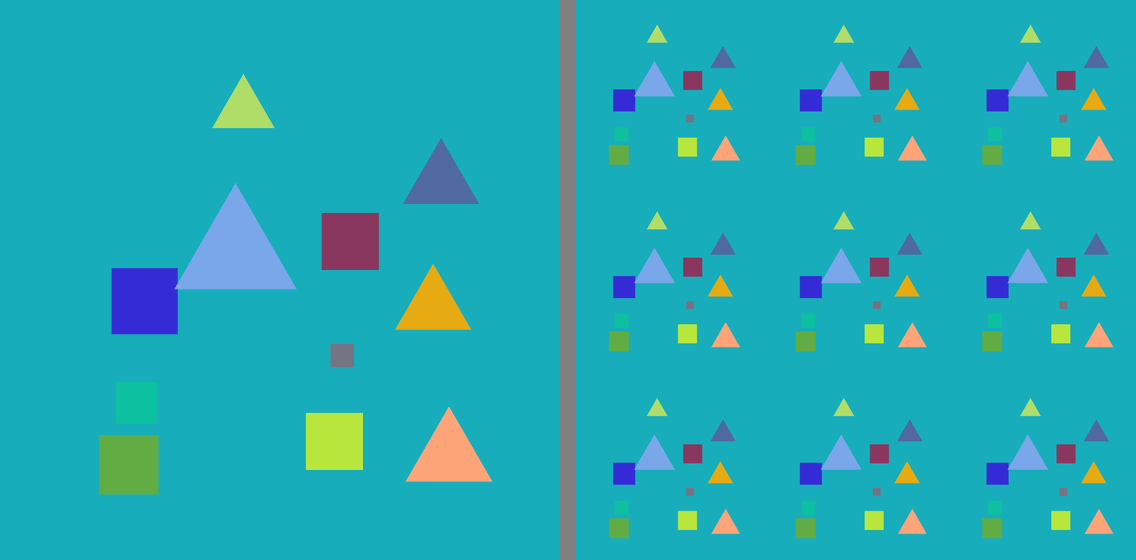
Left: one tile. Right: repeated 3 by 3.
A three.js fragment shader for this background:

```glsl
varying vec2 vUv;

// Colour in rgb, side length in a
vec4 shapeStyle(int i) {
  if (i == 0) return vec4(0.384, 0.678, 0.263, 0.106);
  if (i == 1) return vec4(0.902, 0.667, 0.070, 0.136);
  if (i == 2) return vec4(0.722, 0.902, 0.235, 0.102);
  if (i == 3) return vec4(0.478, 0.655, 0.918, 0.219);
  if (i == 4) return vec4(0.047, 0.753, 0.627, 0.074);
  if (i == 5) return vec4(0.314, 0.412, 0.627, 0.136);
  if (i == 6) return vec4(0.459, 0.455, 0.510, 0.042);
  if (i == 7) return vec4(0.686, 0.867, 0.408, 0.112);
  if (i == 8) return vec4(0.208, 0.169, 0.839, 0.118);
  if (i == 9) return vec4(0.992, 0.643, 0.475, 0.155);
  return vec4(0.537, 0.216, 0.369, 0.102);
}

float squareDistance(vec2 p, float side) {
  return max(abs(p.x), abs(p.y)) - 0.5 * side;
}

// Equilateral, pointing up, centred on its bounding box
float triangleDistance(vec2 p, float side) {
  float slope = 0.866 * abs(p.x) + 0.5 * p.y - 0.2165 * side;
  return max(slope, -p.y - 0.433 * side);
}

// Low-discrepancy scatter, denser towards the bottom
vec2 shapeCentre(float n) {
  vec2 spread = fract(n * vec2(0.7549, 0.5698));
  return vec2(0.23, 0.17) + vec2(0.72, 0.66) * vec2(spread.x, pow(spread.y, 1.4));
}

void main() {
  vec3 colour = vec3(0.096, 0.678, 0.733);

  // Even entries are squares, odd ones triangles; lower entries lie on top
  for (int i = 10; i >= 0; i--) {
    float n = float(i);
    vec4 style = shapeStyle(i);
    vec2 p = fract(vUv - shapeCentre(n) + 0.5) - 0.5;
    float d = mod(n, 2.0) < 0.5 ? squareDistance(p, style.a) : triangleDistance(p, style.a);
    colour = mix(style.rgb, colour, smoothstep(-0.0008, 0.0008, d));
  }

  gl_FragColor = vec4(colour, 1.0);
}
```
